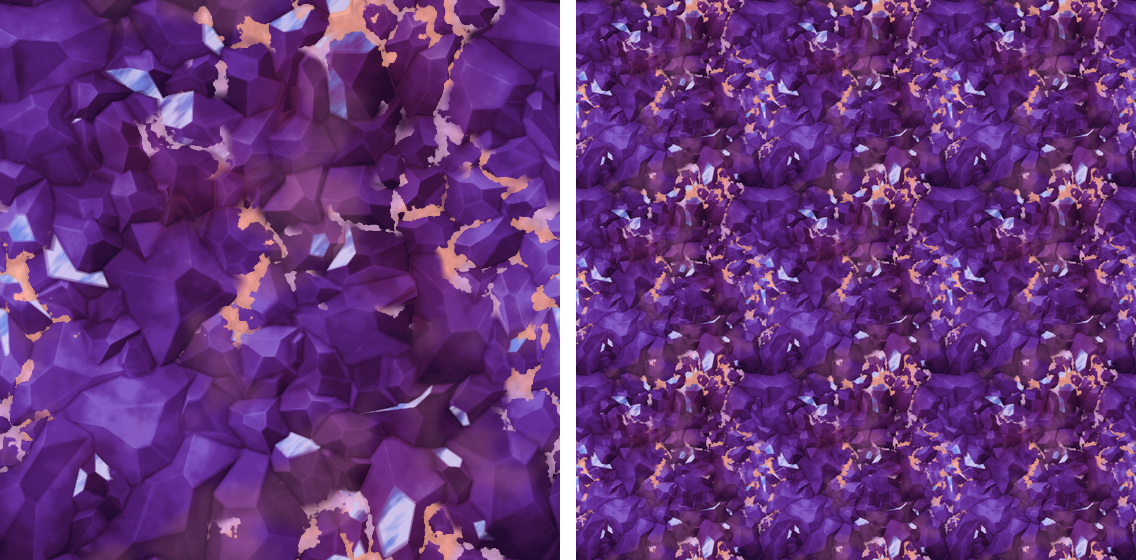
Left, the tile; right, the same tile 3 across and 3 down.
This texture is drawn by a Shadertoy shader. Its source:

```glsl
const float TAU = 6.2831853;
const vec2 LIGHT = vec2(-0.5, 0.86);

const vec3 ABYSS  = vec3(0.14, 0.04, 0.18);
const vec3 SHADOW = vec3(0.24, 0.07, 0.25);
const vec3 DEEP   = vec3(0.33, 0.11, 0.40);
const vec3 VIOLET = vec3(0.43, 0.18, 0.55);
const vec3 LILAC  = vec3(0.56, 0.36, 0.70);
const vec3 PALE   = vec3(0.78, 0.61, 0.76);
const vec3 ROSE   = vec3(0.51, 0.27, 0.48);
const vec3 PEACH  = vec3(0.86, 0.58, 0.50);
const vec3 SKY    = vec3(0.45, 0.56, 0.90);
const vec3 GLEAM  = vec3(0.84, 0.82, 0.96);

vec2 hash22(vec2 p) {
    vec3 q = fract(p.xyx * vec3(0.1031, 0.1030, 0.0973));
    q += dot(q, q.yzx + 33.33);
    return fract((q.xx + q.yz) * q.zy);
}

// Value noise that wraps after a whole number of cells
float noise(vec2 uv, vec2 cells, float seed) {
    vec2 p = uv * cells, i = floor(p), f = fract(p);
    f = f * f * (3.0 - 2.0 * f);
    vec2 a = mod(i, cells) + seed, b = mod(i + 1.0, cells) + seed;
    return mix(mix(hash22(a).x, hash22(vec2(b.x, a.y)).x, f.x),
               mix(hash22(vec2(a.x, b.y)).x, hash22(b).x, f.x), f.y);
}

float fbm(vec2 uv, vec2 cells, float seed) {
    float sum = 0.0, weight = 0.5;
    for (int i = 0; i < 4; i++) {
        sum += weight * noise(uv, cells, seed + float(i) * 19.0);
        cells *= 2.0;
        weight *= 0.55;
    }
    return sum / 1.01;
}

// One faceted point: x height, y tone, z glint, w distance to a facet edge
vec4 crystal(vec2 d, vec2 id) {
    vec2 r = hash22(id + 71.0);
    float turn = TAU * r.x;
    vec3 first = vec3(-9.0), second = vec3(-9.0);
    for (int k = 0; k < 6; k++) {
        vec2 h = hash22(id + float(k) * vec2(7.3, 11.9) + 5.0);
        float angle = turn + TAU * (float(k) + 0.6 * h.x) / 5.0;
        vec2 dir = vec2(cos(angle), sin(angle));
        float slope = mix(0.85, 1.4, h.y) * (1.0 + 0.25 * cos(2.0 * (angle - turn)));
        float depth = dot(d, dir) * slope;
        if (k == 5) depth = 0.2 + 0.3 * depth;
        float pick = fract(h.x * 7.0 + h.y * 13.0);
        float tone = 0.16 * dot(dir, LIGHT) + 0.42 * (pick - 0.5);
        vec3 facet = vec3(depth, tone, step(0.94, pick));
        if (depth > first.x) { second = first; first = facet; }
        else if (depth > second.x) second = facet;
    }
    float gap = first.x - second.x;
    vec2 look = mix(second.yz, first.yz, 0.5 + 0.5 * smoothstep(0.0, 0.025, gap));
    return vec4(0.45 * r.y - first.x, look, gap);
}

// Merges a wrapping grid of crystals, keeping the two highest
void addCrystals(vec2 uv, float cells, float bias, float seed, inout vec4 top, inout vec4 below) {
    vec2 p = uv * cells, base = floor(p);
    for (int y = -2; y <= 2; y++)
    for (int x = -2; x <= 2; x++) {
        vec2 cell = base + vec2(x, y);
        vec2 id = mod(cell, cells) + seed;
        vec2 d = p - cell - 0.1 - 0.8 * hash22(id);
        if (dot(d, d) > 3.0) continue;
        vec4 c = crystal(d, id);
        c.x = c.x / cells + bias;
        c.w /= cells;
        if (c.x > top.x) { below = top; top = c; }
        else if (c.x > below.x) below = c;
    }
}

vec3 amethyst(float t) {
    vec3 c = mix(ABYSS, SHADOW, smoothstep(-0.1, 0.15, t));
    c = mix(c, DEEP, smoothstep(0.15, 0.38, t));
    c = mix(c, VIOLET, smoothstep(0.38, 0.62, t));
    c = mix(c, LILAC, smoothstep(0.62, 0.85, t));
    return mix(c, PALE, smoothstep(0.88, 1.2, t));
}

void mainImage(out vec4 fragColor, in vec2 fragCoord) {
    vec2 uv = fragCoord / iResolution.xy;
    vec2 slant = vec2(uv.x + uv.y, uv.y - uv.x);
    float cloud = fbm(uv, vec2(9.0), 13.0);
    float grain = fbm(uv, vec2(30.0), 41.0);
    float region = noise(uv, vec2(3.0), 29.0);

    // Large points with clusters of small ones
    vec4 top = vec4(-9.0), below = vec4(-9.0);
    float cluster = 0.15 * (noise(uv, vec2(4.0), 57.0) - 0.5) - 0.015;
    addCrystals(uv, 5.0, 0.0, 3.0, top, below);
    addCrystals(uv, 10.0, cluster, 90.0, top, below);
    float gap = top.x - below.x;
    vec2 look = mix(below.yz, top.yz, 0.5 + 0.5 * smoothstep(0.0, 0.004, gap));

    // Facet light, depth and cloudy inclusions
    float tone = 0.47 + look.x + 2.6 * top.x + 0.32 * (region - 0.5);
    tone += 0.5 * (cloud - 0.5) + 0.3 * (grain - 0.5);
    tone += 0.08 * (1.0 - smoothstep(0.0, 0.005, top.w));
    tone -= 0.14 * (1.0 - smoothstep(0.0, 0.014, gap));
    vec3 color = amethyst(tone);

    // Warm and cool zones
    float warmth = fbm(uv, vec2(3.0), 83.0);
    color *= mix(vec3(0.92, 0.98, 1.1), vec3(1.08, 1.0, 0.9), smoothstep(0.3, 0.7, warmth));
    float blush = smoothstep(0.54, 0.7, fbm(uv, vec2(5.0), 37.0));
    color = mix(color, ROSE * (0.6 + 0.8 * clamp(tone, 0.0, 1.0)), 0.75 * blush);
    float rim = 1.0 - smoothstep(0.0, 0.006, gap);
    color = mix(color, ROSE * vec3(1.0, 0.65, 0.8), 0.35 * rim * smoothstep(0.4, 0.6, warmth));

    // Streaked reflections on a few facets
    float streak = fbm(slant, vec2(7.0, 24.0), 61.0);
    vec3 shine = mix(SKY, GLEAM, smoothstep(0.35, 0.6, streak));
    color = mix(color, shine, look.y * smoothstep(0.3, 0.52, 0.5 * (streak + cloud)) * 0.9);

    // Broken mineral crust in the crevices
    float crust = smoothstep(0.52, 0.6, fbm(uv, vec2(4.0), 101.0));
    crust *= 1.0 - smoothstep(0.004, 0.009, gap + 0.09 * (0.5 - grain));
    vec3 mineral = mix(PALE, PEACH, smoothstep(0.4, 0.6, cloud)) * (0.7 + 0.6 * grain);
    color = mix(color, mineral, 0.85 * crust);

    fragColor = vec4(color, 1.0);
}
```
